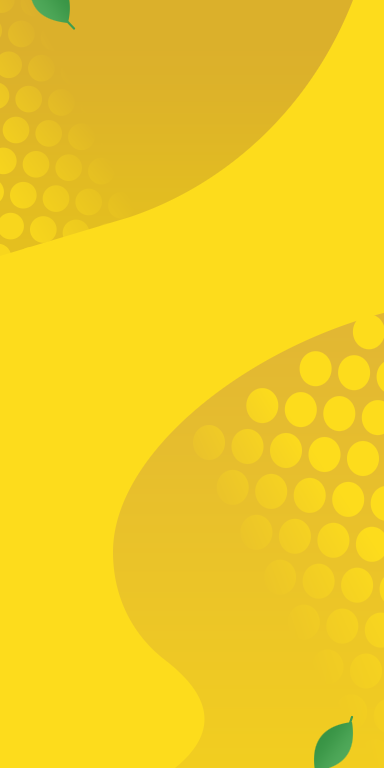
A WebGL 2 fragment shader for this background:

```glsl
#version 300 es
precision highp float;
// Yellow backdrop with two amber waves, fading dot lattices and two green leaves.
uniform vec2 u_resolution;
out vec4 fragColor;

// Design grid: x to the right, y downward from the top edge.
const vec2 CANVAS = vec2(384.0, 768.0);

const vec3 YELLOW      = vec3(0.992, 0.863, 0.110);
const vec3 UPPER_DARK  = vec3(0.860, 0.690, 0.170);
const vec3 UPPER_LIGHT = vec3(0.893, 0.748, 0.122);
const vec3 LOWER_DARK  = vec3(0.885, 0.718, 0.200);
const vec3 LOWER_LIGHT = vec3(0.948, 0.806, 0.125);
const vec3 LEAF_DARK   = vec3(0.220, 0.580, 0.270);
const vec3 LEAF_LIGHT  = vec3(0.310, 0.660, 0.350);

// Lattice steps (columns) and dot radii.
const mat2 UPPER_STEP = mat2(32.7, 3.4, -12.7, 30.9);
const mat2 LOWER_STEP = mat2(38.5, 4.0, -14.8, 40.9);
const vec2 UPPER_ORIGIN = vec2(16.0, 130.0);
const vec2 LOWER_ORIGIN = vec2(209.0, 442.5);
const vec2 UPPER_DOT = vec2(13.3);
const vec2 LOWER_DOT = vec2(16.0, 17.5);

float coverage(float d) {
    return clamp(0.5 - d * u_resolution.x / CANVAS.x, 0.0, 1.0);
}

vec2 bezier(vec2 a, vec2 b, vec2 c, vec2 d, float t) {
    float s = 1.0 - t;
    return s * s * s * a + 3.0 * s * t * (s * b + t * c) + t * t * t * d;
}

// Signed distance to a curve that descends in y; positive to its right.
float rightOf(vec2 p, vec2 a, vec2 b, vec2 c, vec2 d) {
    float lo = 0.0, hi = 1.0;
    for (int i = 0; i < 16; i++) {
        float mid = 0.5 * (lo + hi);
        if (bezier(a, b, c, d, mid).y < p.y) lo = mid; else hi = mid;
    }
    float t = 0.5 * (lo + hi), s = 1.0 - t;
    vec2 tangent = s * s * (b - a) + 2.0 * s * t * (c - b) + t * t * (d - c);
    return (p.x - bezier(a, b, c, d, t).x) * tangent.y / length(tangent);
}

float upperWave(vec2 p) {
    const vec2 bend = vec2(130, 217), end = vec2(-20, 262);
    if (p.y < bend.y)
        return rightOf(p, vec2(353, 0), vec2(310, 110), vec2(225, 185), bend);
    return rightOf(p, bend, mix(bend, end, 0.33), mix(bend, end, 0.67), end);
}

float lowerWave(vec2 p) {
    const vec2 belly = vec2(113, 552), waist = vec2(165, 660);
    if (p.y < belly.y)
        return -rightOf(p, vec2(400, 309), vec2(255, 341), vec2(113, 450), belly);
    if (p.y < waist.y)
        return -rightOf(p, belly, vec2(113, 600), vec2(135, 637), waist);
    return -rightOf(p, waist, vec2(200, 687), vec2(228, 725), vec2(175, 768));
}

// Distance to the nearest lattice dot; also returns its cell.
float dots(vec2 p, vec2 origin, mat2 stepping, vec2 radii, out vec2 cell) {
    vec2 q = p - origin;
    cell = round(inverse(stepping) * q);
    return (length((q - stepping * cell) / radii) - 1.0) * radii.x;
}

float segment(vec2 p, vec2 a, vec2 b, float radius) {
    float h = clamp(dot(p - a, b - a) / dot(b - a, b - a), 0.0, 1.0);
    return length(p - mix(a, b, h)) - radius;
}

// Lens-shaped blade from tail to tip, with a thin stem beyond the tip.
vec3 drawLeaf(vec3 color, vec2 p, vec2 tail, vec2 tip, vec2 stem, float width) {
    float halfLength = 0.5 * length(tip - tail);
    vec2 axis = normalize(tip - tail);
    vec2 q = p - 0.5 * (tail + tip);
    float along = dot(q, axis) / halfLength;
    float across = dot(q, vec2(-axis.y, axis.x));
    float blade = (abs(across) - width * (1.0 - along * along)) / 1.4;
    float d = min(blade, segment(p, mix(tail, tip, 0.92), stem, 1.1));
    vec3 green = mix(LEAF_DARK, LEAF_LIGHT, smoothstep(-width, width, across));
    return mix(color, green, coverage(d));
}

void main() {
    vec2 uv = gl_FragCoord.xy / u_resolution;
    vec2 p = vec2(uv.x, 1.0 - uv.y) * CANVAS;
    vec2 cell;

    // Upper wave; its dots fade to the right and upward.
    vec3 upper = mix(UPPER_DARK, UPPER_LIGHT, smoothstep(30.0, 256.0, p.y));
    float dotMask = coverage(dots(p, UPPER_ORIGIN, UPPER_STEP, UPPER_DOT, cell));
    float fade = clamp(0.19 - 0.0065 * p.x + 0.0033 * p.y, 0.0, 0.8);
    upper = mix(upper, YELLOW, dotMask * fade);
    vec3 color = mix(YELLOW, upper, coverage(upperWave(p)));

    // Lower wave; its dots fill a wedge and fade to the left.
    vec3 lower = mix(LOWER_DARK, LOWER_LIGHT, clamp((p.y - 330.0) / 438.0, 0.0, 1.0));
    dotMask = coverage(dots(p, LOWER_ORIGIN, LOWER_STEP, LOWER_DOT, cell));
    dotMask *= step(abs(cell.y), cell.x + 0.5);
    vec2 lattice = inverse(LOWER_STEP) * (p - LOWER_ORIGIN);
    fade = clamp(0.3 + 0.25 * (lattice.x - lattice.y) - 0.04 * lattice.y, 0.0, 1.0);
    lower = mix(lower, YELLOW, dotMask * fade);
    color = mix(color, lower, coverage(lowerWave(p)));

    // Leaves
    color = drawLeaf(color, p, vec2(32, -27), vec2(68, 23), vec2(74, 28.5), 17.5);
    color = drawLeaf(color, p, vec2(315, 771), vec2(352, 722), vec2(352, 717), 16.0);
    fragColor = vec4(color, 1.0);
}
```
